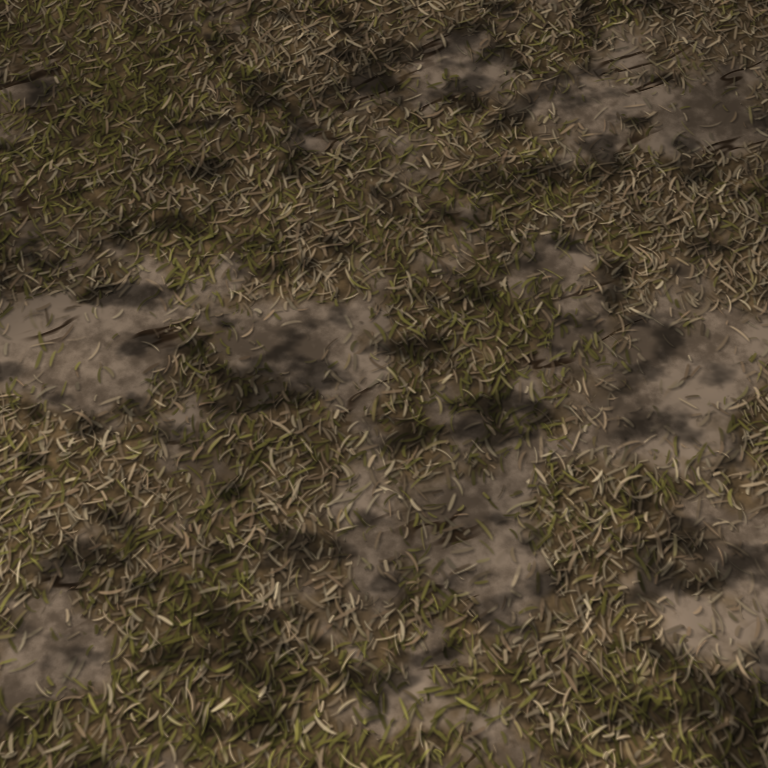
Write a three.js fragment shader that draws this texture.

```glsl
// Worn ground seen at a slant: bare cracked mud with patches of dry and green grass.
varying vec2 vUv;

const vec3 MUD_LIGHT  = vec3(0.44, 0.38, 0.32);
const vec3 MUD_DARK   = vec3(0.29, 0.245, 0.20);
const vec3 SOIL       = vec3(0.255, 0.205, 0.14);
const vec3 CRACK      = vec3(0.11, 0.075, 0.045);
const vec3 STRAW      = vec3(0.64, 0.575, 0.46);
const vec3 TAN        = vec3(0.47, 0.38, 0.29);
const vec3 GREEN      = vec3(0.44, 0.415, 0.215);
const vec3 DARK_GREEN = vec3(0.31, 0.285, 0.135);
const int   LAYERS      = 13;
const float BLADE_CELL  = 0.034;  // spacing of the blades
const float BLADE_WIDTH = 0.0023; // half width at the middle
const float SOFTNESS    = 0.0023; // edge blur
const float BLADE_SPREAD = 2.5;   // range of blade angles in radians
const float SHADOW      = 0.27;   // darkening beside a blade
const float PERSPECTIVE = 0.45;   // shrinking towards the top

vec3 hash3(vec2 p) {
  vec3 h = fract(p.xyx * vec3(0.1031, 0.1030, 0.0973));
  h += dot(h, h.yxz + 33.33);
  return fract((h.xxy + h.yzz) * h.zyx);
}

float noise(vec2 p) {
  vec2 i = floor(p), f = fract(p);
  f = f * f * (3.0 - 2.0 * f);
  return mix(mix(hash3(i).x, hash3(i + vec2(1.0, 0.0)).x, f.x),
             mix(hash3(i + vec2(0.0, 1.0)).x, hash3(i + 1.0).x, f.x), f.y);
}

float fbm(vec2 p) {
  float sum = 0.0, amp = 0.533;
  for (int i = 0; i < 4; i++) {
    sum += amp * noise(p);
    p = mat2(1.6, 1.2, -1.2, 1.6) * p + 17.0;
    amp *= 0.5;
  }
  return sum;
}

float blob(vec2 p, vec2 center, vec2 radius) {
  vec2 d = (p - center) / radius;
  return exp(-dot(d, d));
}

// Broad layout of bare and green areas
float bareArea(vec2 p) {
  return blob(p, vec2(0.12, 0.56), vec2(0.22, 0.10))
       + blob(p, vec2(0.42, 0.57), vec2(0.16, 0.10))
       + blob(p, vec2(0.95, 0.58), vec2(0.13, 0.17))
       + blob(p, vec2(0.97, 0.26), vec2(0.11, 0.13))
       + blob(p, vec2(0.78, 0.87), vec2(0.19, 0.08))
       + blob(p, vec2(0.40, 0.32), vec2(0.17, 0.08))
       + blob(p, vec2(0.05, 0.17), vec2(0.12, 0.08));
}

float greenArea(vec2 p) {
  return blob(p, vec2(0.10, 0.83), vec2(0.28, 0.20))
       + blob(p, vec2(0.62, 0.54), vec2(0.14, 0.20)) * 0.7
       + blob(p, vec2(0.50, 0.03), vec2(0.60, 0.15)) * 0.8
       + blob(p, vec2(0.28, 0.50), vec2(0.09, 0.14)) * 0.7;
}

// Bent, tapered stroke centred on the origin
float blade(vec2 d, vec2 dir, float halfLen, float bend, float width, float soft) {
  float t = dot(d, dir) / halfLen;
  float across = dot(d, vec2(-dir.y, dir.x)) - bend * halfLen * (t * t - 0.3);
  float w = width * (1.0 - 0.55 * t * t);
  return smoothstep(soft, -soft, abs(across) - w) * smoothstep(1.0, 0.6, abs(t));
}

vec3 mudColor(vec2 q) {
  float mottle = 0.6 * fbm(q * vec2(8.0, 13.0)) + 0.4 * fbm(q * 60.0 + 9.0);
  vec3 col = mix(MUD_DARK, MUD_LIGHT, smoothstep(0.30, 0.66, mottle));
  // Slanted cracks along the level lines of a stretched noise
  vec2 s = mat2(0.91, -0.42, 0.42, 0.91) * q;
  float ridge = abs(fbm(s * vec2(4.0, 15.0) + 5.0) - 0.5);
  float broken = smoothstep(0.50, 0.70, noise(q * 11.0 + 40.0));
  return mix(col, CRACK, 0.85 * broken * smoothstep(0.036, 0.004, ridge));
}

void main() {
  vec2 q = vec2((vUv.x - 0.5) * (1.0 + PERSPECTIVE * vUv.y) + 2.0,
                vUv.y * (1.0 + PERSPECTIVE * vUv.y) + 1.0);
  vec2 warped = vUv + 0.13 * (vec2(fbm(q * 8.0), fbm(q * 8.0 + 31.0)) - 0.5);
  float density = fbm(q * 6.5 + 3.0) + 0.35 * (fbm(q * 26.0 + 51.0) - 0.5);
  float cover = 0.07 + 0.70 * smoothstep(0.24, 0.66, density + 0.13 - 0.34 * bareArea(warped));
  float greenness = clamp(0.95 * fbm(q * 9.0 + 70.0) - 0.27
      + 0.50 * greenArea(warped), 0.04, 0.82);

  vec3 soil = SOIL * (0.45 + 1.1 * fbm(q * 42.0));
  vec3 col = mix(mudColor(q), soil, smoothstep(0.15, 0.75, cover));

  // Grass, from the shaded bottom layer to the lit top one
  for (int i = 0; i < LAYERS; i++) {
    float layer = float(i), height = layer / float(LAYERS - 1);
    vec2 g = q / BLADE_CELL + layer * vec2(7.37, 3.61);
    for (int k = 0; k < 9; k++) {
      vec2 cell = floor(g) + vec2(mod(float(k), 3.0), floor(float(k) / 3.0)) - 1.0;
      vec3 place = hash3(cell + layer * 19.0);
      vec3 look = hash3(cell + layer * 23.0 + 211.0);
      float present = smoothstep(place.z - 0.04, place.z + 0.04, cover);
      vec2 d = (g - cell - 0.15 - 0.7 * place.xy) * BLADE_CELL;
      float angle = 1.35 + (look.x - 0.5) * BLADE_SPREAD;
      vec2 dir = vec2(cos(angle), sin(angle));
      float halfLen = BLADE_CELL * mix(0.22, 0.75, look.y);
      float bend = (fract(look.z * 7.0) - 0.5) * 0.6;
      float width = BLADE_WIDTH * mix(0.5, 1.35, fract(look.y * 9.0));
      float shade = blade(d + vec2(-0.002, 0.003), dir, halfLen, bend, width * 1.4, SOFTNESS * 1.6);
      float body = blade(d, dir, halfLen, bend, width, SOFTNESS);
      vec3 dry = mix(TAN, STRAW, fract(look.x * 13.0));
      vec3 fresh = mix(DARK_GREEN, GREEN, fract(look.x * 11.0));
      vec3 tint = mix(dry, fresh, smoothstep(-0.15, 0.15, greenness - look.z));
      tint *= mix(0.62, 1.0, height) * mix(0.75, 1.15, fract(place.x * 5.0));
      col *= 1.0 - SHADOW * present * shade;
      col = mix(col, tint, 0.82 * present * body);
    }
  }

  // Shaded hollows, then broad light that dims with distance
  col *= 1.0 - 0.45 * smoothstep(0.52, 0.74, fbm(q * vec2(13.0, 19.0) + 83.0));
  col *= mix(1.20, 0.93, vUv.y) * (0.76 + 0.52 * fbm(q * 5.5 + 12.0));
  gl_FragColor = vec4(col, 1.0);
}
```
